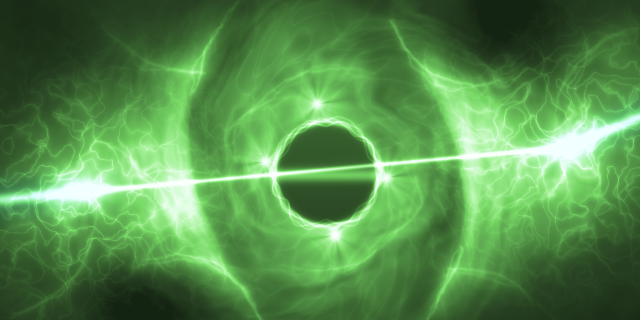
Give the GLSL for this background, as a WebGL 2 fragment shader.

```glsl
#version 300 es
precision highp float;

uniform vec2 u_resolution;
out vec4 fragColor;

const vec2 CENTER = vec2(0.02, -0.03);
const vec2 HOT_SPOT = vec2(0.755, 0.07);
const float BEAM_SLOPE = 0.092;

vec2 gradientAt(vec2 cell) {
  vec2 h = vec2(dot(cell, vec2(127.1, 311.7)), dot(cell, vec2(269.5, 183.3)));
  return 2.0 * fract(sin(h) * 43758.55) - 1.0;
}

float gradientNoise(vec2 p) {
  vec2 i = floor(p), f = fract(p);
  vec2 u = f * f * f * (f * (f * 6.0 - 15.0) + 10.0);
  vec2 e = vec2(1.0, 0.0);
  float low = mix(dot(gradientAt(i), f), dot(gradientAt(i + e), f - e), u.x);
  float high = mix(dot(gradientAt(i + e.yx), f - e.yx), dot(gradientAt(i + 1.0), f - 1.0), u.x);
  return mix(low, high, u.y);
}

float fbm(vec2 p) {
  float sum = 0.0, amp = 0.6;
  for (int i = 0; i < 4; i++) {
    sum += amp * gradientNoise(p);
    p = mat2(1.6, 1.2, -1.2, 1.6) * p + 7.3;
    amp *= 0.5;
  }
  return sum;
}

vec2 warp(vec2 p, float freq, float amount) {
  return p + amount * vec2(fbm(p * freq), fbm(p * freq + 31.7));
}

float bell(float d, float width) { return exp(-d * d / (width * width)); }

float blob(vec2 p, vec2 center, float width) { return bell(length(p - center), width); }

// Thin bright lines along the zero crossings of layered noise
float filaments(vec2 p, float freq, float width) {
  float sum = 0.0;
  for (int i = 0; i < 3; i++) {
    float n = abs(gradientNoise(p * freq + float(i) * 17.0));
    sum += width / (n + width);
    freq *= 1.7;
  }
  return sum;
}

float segmentDistance(vec2 p, vec2 a, vec2 b) {
  vec2 ab = b - a;
  return length(p - a - ab * clamp(dot(p - a, ab) / dot(ab, ab), 0.0, 1.0));
}

// Glowing quadratic curve, brightest where t equals peak
float strand(vec2 p, vec2 a, vec2 b, vec2 c, float peak) {
  float glow = 0.0;
  vec2 last = a;
  for (int i = 1; i <= 12; i++) {
    float t = float(i) / 12.0;
    vec2 next = mix(mix(a, b, t), mix(b, c, t), t);
    float d = segmentDistance(p, last, next);
    glow = max(glow, (0.9 * bell(d, 0.005) + 1.1 * exp(-d / 0.03)) * bell(t - peak, 0.55));
    last = next;
  }
  return glow;
}

// Small star with uneven rays
float spark(vec2 p, float size) {
  float d = length(p);
  float rays = gradientNoise(p / max(d, 0.001) * 3.0 + 5.0);
  return 1.6 * bell(d, size * 0.35) + 2.3 * exp(-d / (size * (1.0 + 1.3 * rays)));
}

// Lacy rim made of wobbling rings
float lacyRing(vec2 p, float radius) {
  float r = length(p), sum = 0.0;
  vec2 dir = p / max(r, 0.001);
  for (int i = 0; i < 6; i++) {
    float wobble = 0.045 * gradientNoise(dir * 2.3 + float(i) * 9.1);
    sum += bell(r - radius - wobble, 0.003);
  }
  return 0.6 * sum + 0.9 * bell(r - radius, 0.018);
}

vec3 palette(float v) {
  vec3 stops[7] = vec3[7](vec3(0.15, 0.25, 0.13), vec3(0.24, 0.43, 0.20), vec3(0.35, 0.63, 0.30),
    vec3(0.46, 0.84, 0.39), vec3(0.65, 0.95, 0.60), vec3(0.87, 0.99, 0.88), vec3(0.98, 1.0, 0.99));
  vec3 color = vec3(0.08, 0.14, 0.07);
  for (int i = 0; i < 7; i++) color = mix(color, stops[i], clamp(v - float(i), 0.0, 1.0));
  return color;
}

void main() {
  vec2 q = (gl_FragCoord.xy - 0.5 * u_resolution) / u_resolution.y - CENTER;
  float r = max(length(q), 0.001);

  // Soft central cloud with swirling wisps
  float v = 0.85 + 1.5 * smoothstep(0.75, 0.3, length(q * vec2(1.0, 1.05))) + 0.9 * fbm(q * 3.0 + 4.0);
  float turn = 2.0 * r;
  vec2 swirl = warp(mat2(cos(turn), sin(turn), -sin(turn), cos(turn)) * q, 2.5, 0.25);
  float streaks = gradientNoise(vec2(length(swirl) * 20.0, swirl.x * 4.0));
  v += (0.35 * filaments(swirl, 4.0, 0.05) - 0.2 + 1.1 * streaks) * smoothstep(0.8, 0.3, r);
  v += 0.6 * bell(r - 0.19, 0.09);

  // Tilted oval shell with fibrous wings outside it
  float shell = r - 0.4675 + (0.045 * (q.x * q.x - q.y * q.y) + 0.084 * q.x * q.y) / (r * r);
  shell += 0.012 * gradientNoise(q * 9.0);
  float side = smoothstep(0.18, 0.38, abs(q.x));
  float wing = smoothstep(-0.012, 0.03, shell) * exp(-max(shell, 0.0) / 0.18) * side * bell(q.y, 0.36);
  float fibres = gradientNoise(vec2(shell * 40.0 + 4.0 * fbm(q * 4.0), q.y * 5.0));
  v += wing * (2.3 + 1.2 * fibres) + 0.5 * side * exp(-abs(shell) / 0.012) * bell(q.y, 0.4);
  v -= 0.8 * side * bell(shell + 0.06, 0.08);

  // Parts repeated by a half turn
  vec2 bent = warp(q, 9.0, 0.03), frayed = warp(q + 0.01, 5.0, 0.09), drift = warp(q, 4.0, 0.12);
  float bolts = filaments(warp(q, 6.0, 0.13), 5.0, 0.025);
  for (float s = -1.0; s < 2.0; s += 2.0) {
    vec2 e = s * q - HOT_SPOT, soft = s * drift;
    // Broad glows and hollows
    v += 1.5 * blob(soft, vec2(0.46, 0.12), 0.14);
    v += 0.5 * blob(soft, vec2(0.48, -0.24), 0.18);
    v += 0.7 * blob(soft, vec2(0.70, -0.09), 0.16);
    v += 0.9 * blob(e, vec2(0.0), 0.13);
    v -= 1.5 * blob(soft, vec2(0.54, 0.46), 0.17);
    v -= 0.6 * blob(soft, vec2(0.92, -0.44), 0.22);
    for (int i = 0; i < 2; i++) {
      vec2 p = s * (i == 0 ? bent : frayed);
      float w = i == 0 ? 0.75 : 0.45;
      v += w * strand(p, vec2(0.20, 0.47), vec2(0.33, 0.19), vec2(0.58, 0.29), 0.45);
      v += 0.6 * w * strand(p, vec2(0.34, 0.27), vec2(0.27, 0.36), vec2(0.37, 0.42), 0.0);
      v += 0.6 * w * strand(p, vec2(0.38, -0.31), vec2(0.62, -0.30), vec2(0.75, -0.53), 0.1);
      v += w * strand(p, vec2(0.42, -0.24), vec2(0.38, -0.38), vec2(0.28, -0.53), 0.35);
      v += 0.5 * w * strand(p, vec2(0.98, 0.45), vec2(0.70, 0.36), vec2(0.72, 0.10), 0.5);
      v += 0.5 * w * strand(p, vec2(0.28, -0.03), vec2(0.34, -0.18), vec2(0.12, -0.22), 0.4);
      v += 0.5 * w * strand(p, vec2(-0.15, -0.30), vec2(0.10, -0.36), vec2(0.23, -0.18), 0.6);
    }
    v += bell(length(e * vec2(1.0, 1.2)), 0.3) * (0.8 + 1.1 * bolts);
    v += 0.3 * (bolts - 0.3) * bell(length(e), 0.5);
    v += spark(s * q - vec2(-0.028, 0.205), 0.05) + spark(s * q - vec2(0.19, -0.025), 0.045);
  }
  v += 0.6 * blob(q, vec2(0.95, -0.02), 0.28) + 0.6 * blob(q, vec2(0.93, 0.34), 0.14);

  // Dark disc and its rim
  vec2 discPoint = q + vec2(0.0, 0.014);
  float disc = smoothstep(0.165, 0.145, length(discPoint));
  v = mix(v, 1.45 + 1.8 * q.y, disc) + lacyRing(discPoint, 0.163);
  v += 2.3 * disc * bell(q.y + 0.018, 0.02);

  // Beam, flaring past the hot spots
  float beam = q.y - BEAM_SLOPE * q.x - 0.33 * max(q.x - HOT_SPOT.x, 0.0);
  float flare = smoothstep(0.55, 0.85, abs(q.x));
  v += 2.6 * bell(beam, mix(0.006, 0.018, flare)) + 0.9 * exp(-abs(beam) / mix(0.012, 0.04, flare));
  for (float s = -1.0; s < 2.0; s += 2.0) {
    vec2 e = s * q - HOT_SPOT;
    e.y -= BEAM_SLOPE * e.x;
    v += 1.6 * bell(length(e * vec2(0.6, 1.0)), 0.045) + 0.7 * spark(e, 0.06);
  }

  vec3 color = palette(clamp(v, 0.0, 7.0));
  color += vec3(-0.04, 0.0, 0.08) * flare * bell(beam, 0.06);
  fragColor = vec4(clamp(color, 0.0, 1.0), 1.0);
}
```
